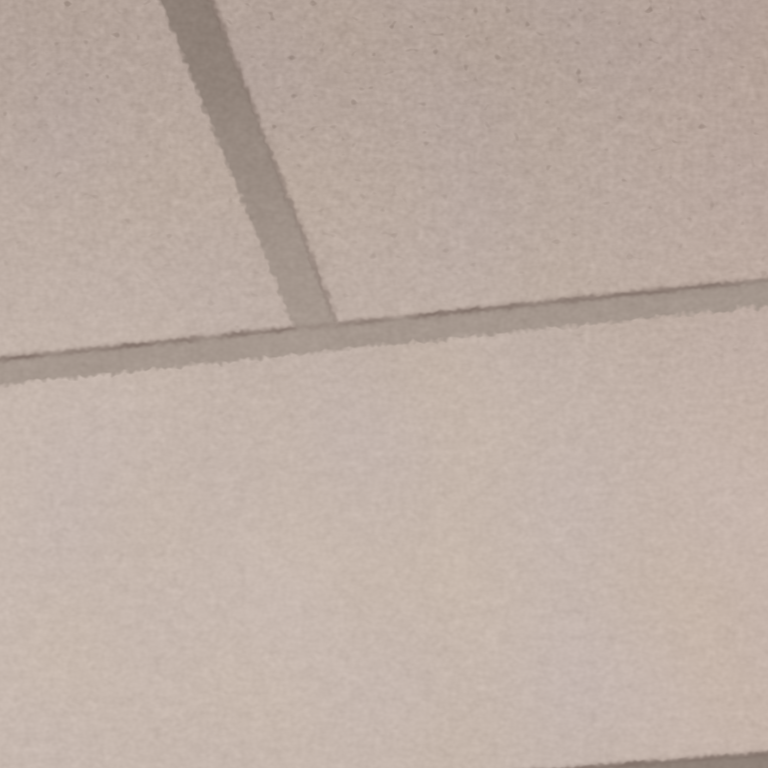
A Shadertoy shader for this texture:

```glsl
// Pale stone paving slabs in staggered rows, seen at a slant, with rough grey joints.

const vec3 SLAB_NEAR   = vec3(0.780, 0.722, 0.685);
const vec3 SLAB_FAR    = vec3(0.688, 0.624, 0.588);
const vec3 GROUT       = vec3(0.650, 0.597, 0.560);
const vec3 GROUT_FAR   = vec3(0.550, 0.497, 0.462);
const vec3 EDGE_SHADOW = vec3(0.500, 0.435, 0.405);

const float ROW_START   = 0.516;   // height of the main row joint at the left
const float ROW_SLOPE   = 0.1035;
const float ROW_PITCH   = 0.591;   // row spacing at the left
const float ROW_SPREAD  = 0.026;   // widening of the rows to the right
const float ROW_HALF    = 0.0175;
const vec2  CROSS_POINT = vec2(0.410, 0.579);
const float CROSS_LEAN  = 0.399;
const float CROSS_HALF  = 0.0270;
const float SLAB_LENGTH = 1.5;
const float EDGE_SOFT   = 0.0034;
const float EDGE_WEAR   = 0.0058;
const float GRAIN       = 0.074;

vec2 hashGradient(vec2 cell) {
    vec2 q = vec2(dot(cell, vec2(127.1, 311.7)), dot(cell, vec2(269.5, 183.3)));
    return 2.0 * fract(sin(q) * 43758.5) - 1.0;
}

float gradientNoise(vec2 p) {
    vec2 i = floor(p), f = fract(p);
    vec2 u = f * f * f * (f * (f * 6.0 - 15.0) + 10.0);
    vec2 e = vec2(0.0, 1.0);
    float low  = mix(dot(hashGradient(i), f),
                     dot(hashGradient(i + e.yx), f - e.yx), u.x);
    float high = mix(dot(hashGradient(i + e.xy), f - e.xy),
                     dot(hashGradient(i + e.yy), f - e.yy), u.x);
    return mix(low, high, u.y);
}

float fbm(vec2 p) {
    float sum = 0.0, gain = 0.5;
    for (int i = 0; i < 4; i++) {
        sum += gain * gradientNoise(p);
        p = p * 2.03 + 17.3;
        gain *= 0.6;
    }
    return sum;
}

// Coverage of a band of the given half width
float band(float offset, float halfWidth) {
    return 1.0 - smoothstep(-EDGE_SOFT, EDGE_SOFT, abs(offset) - halfWidth);
}

// Thin soft line around an offset of zero
float softLine(float offset, float width) {
    return exp(-offset * offset / (width * width));
}

void mainImage(out vec4 fragColor, in vec2 fragCoord) {
    vec2 p = fragCoord / iResolution.xy;
    float wear = EDGE_WEAR * (gradientNoise(p * 120.0) + 0.5 * gradientNoise(p * 45.0 + 9.0));

    // Row joints: signed height from the nearest one, crisper on the upper side
    float pitch = ROW_PITCH + ROW_SPREAD * p.x;
    float rowPos = (p.y - ROW_START - ROW_SLOPE * p.x) / pitch;
    float rowOffset = (rowPos - round(rowPos)) * pitch;
    float rowWear = wear * (rowOffset > 0.0 ? 0.6 : 1.3);
    float rowJoint = band(rowOffset + rowWear, ROW_HALF);

    // Cross joints, shifted by half a slab in every other row
    float along = p.x - CROSS_POINT.x + CROSS_LEAN * (p.y - CROSS_POINT.y);
    along += 0.5 * SLAB_LENGTH * floor(rowPos);
    along -= SLAB_LENGTH * round(along / SLAB_LENGTH);
    float crossOffset = along * inversesqrt(1.0 + CROSS_LEAN * CROSS_LEAN);
    float crossHalf = CROSS_HALF + 0.010 * (p.y - CROSS_POINT.y);
    float crossJoint = band(crossOffset + wear, crossHalf);

    // Slab colour: darker with distance and slightly to the right
    float far = smoothstep(0.32, 1.08, p.y + 0.06 * p.x);
    vec3 color = mix(SLAB_NEAR, SLAB_FAR, 0.88 * far + 0.13 * p.x * (1.0 - far));
    color += vec3(0.006, -0.002, -0.003) * smoothstep(0.7, 1.0, p.x);
    color += 0.026 * fbm(p * 4.0 + 3.0);
    color += vec3(0.007, 0.004, -0.014) * gradientNoise(p * 6.0 + 31.0);

    // Stone grain in soft clumps, and scattered dark pits
    float roughness = mix(0.65, 1.0, far);
    float grain = fbm(p * vec2(46.0, 62.0)) + 0.65 * gradientNoise(p * vec2(125.0, 150.0));
    color += GRAIN * roughness * grain;
    float pits = smoothstep(0.27, 0.60, gradientNoise(p * vec2(75.0, 100.0) + 5.0));
    color -= 0.085 * pits * far;

    // Grout, darker up the cross joint and in the nearest row joint
    float depth = smoothstep(0.55, 1.02, p.y);
    depth = max(depth, 0.9 * step(rowPos, -0.5));
    vec3 grout = mix(GROUT, GROUT_FAR, depth) + 0.045 * grain + 0.025 * fbm(p * 9.0);
    color = mix(color, grout, max(rowJoint, crossJoint));

    // Broken shadow under the upper slab edge and along the right-hand edge
    float broken = 0.60 + 1.0 * gradientNoise(p * vec2(20.0, 9.0) + 40.0);
    float rowShade = softLine(rowOffset + rowWear - ROW_HALF + 0.001, 0.0042);
    rowShade *= 1.0 - 0.6 * crossJoint;
    float crossShade = softLine(crossOffset + wear - crossHalf, 0.0042) * (1.0 - rowJoint);
    float shade = clamp(broken, 0.15, 0.85) * max(rowShade, 0.6 * crossShade);
    color = mix(color, EDGE_SHADOW, shade);

    fragColor = vec4(clamp(color, 0.0, 1.0), 1.0);
}
```
